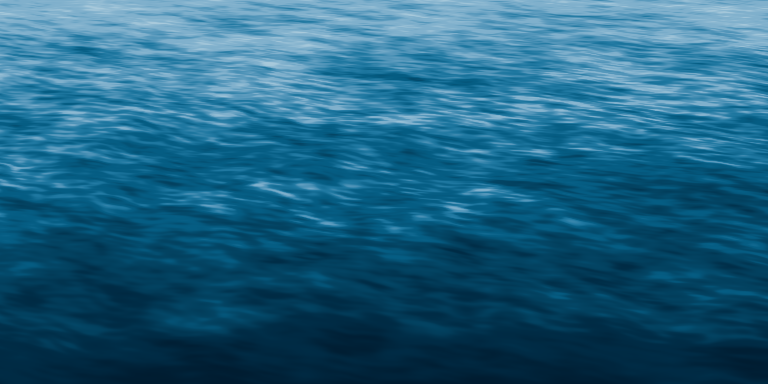
Write a WebGL 1 fragment shader that draws this texture.

```glsl
precision highp float;
// Open blue sea in perspective: dark, soft water near, pale rippled water far.
uniform vec2 u_resolution;

vec2 gradient(vec2 cell) {
  float h = fract(sin(dot(cell, vec2(127.1, 311.7))) * 43758.545);
  return vec2(cos(6.2832 * h), sin(6.2832 * h));
}

float gradientNoise(vec2 p) {
  vec2 i = floor(p), f = p - i;
  vec2 u = f * f * f * (f * (f * 6.0 - 15.0) + 10.0);
  vec2 e = vec2(1.0, 0.0);
  float low = mix(dot(gradient(i), f), dot(gradient(i + e), f - e), u.x);
  float high = mix(dot(gradient(i + e.yx), f - e.yx),
                   dot(gradient(i + 1.0), f - 1.0), u.x);
  return mix(low, high, u.y);
}

// Connected thin crest lines where the noise crosses zero, centred near 0
float ridge(vec2 p) {
  return 0.62 - smoothstep(0.0, 0.4, abs(gradientNoise(p)));
}

// Tone 0..1 from deep shadow to reflected sky
vec3 waterColor(float tone) {
  vec3 c = mix(vec3(0.0, 0.11, 0.19), vec3(0.0, 0.17, 0.27), smoothstep(-0.08, 0.13, tone));
  c = mix(c, vec3(0.01, 0.26, 0.38), smoothstep(0.12, 0.34, tone));
  c = mix(c, vec3(0.02, 0.365, 0.515), smoothstep(0.32, 0.54, tone));
  c = mix(c, vec3(0.12, 0.47, 0.63), smoothstep(0.54, 0.71, tone));
  c = mix(c, vec3(0.33, 0.59, 0.73), smoothstep(0.69, 0.85, tone));
  c = mix(c, vec3(0.50, 0.69, 0.80), smoothstep(0.83, 0.97, tone));
  return mix(c, vec3(0.66, 0.79, 0.86), smoothstep(0.97, 1.3, tone));
}

void main() {
  vec2 uv = gl_FragCoord.xy / u_resolution.y;
  float x = uv.x - 0.5 * u_resolution.x / u_resolution.y;
  float y = uv.y;

  // Project onto the water plane, with crests falling slightly to the right
  float depth = 1.0 / (1.7 - y);
  vec2 sea = vec2(x * depth, depth + 0.08 * x * depth);
  sea.y += 0.014 * gradientNoise(sea * vec2(3.5, 9.0) + 4.0);
  sea.y += 0.005 * gradientNoise(sea * vec2(9.0, 22.0) + 8.0);

  // Broad swell, then long thin waves in crossing directions
  float swell = gradientNoise(sea * vec2(1.8, 9.0) + 17.3)
              + 0.9 * gradientNoise(sea * vec2(4.0, 24.0) + 31.7);
  float waves = gradientNoise(vec2(sea.x * 6.0, sea.y * 48.0 + sea.x * 2.0) + 53.1)
              + 0.8 * gradientNoise(vec2(sea.x * 10.0, sea.y * 80.0 - sea.x * 3.0) + 71.9);
  float ripples = gradientNoise(vec2(sea.x * 14.0, sea.y * 125.0 + sea.x * 5.0) + 97.3)
                + 0.7 * gradientNoise(vec2(sea.x * 26.0, sea.y * 210.0 - sea.x * 4.0) + 13.7);
  float lines = ridge(vec2(sea.x * 6.0, sea.y * 42.0 + sea.x * 3.0) + 41.7)
              + 0.7 * ridge(vec2(sea.x * 10.0, sea.y * 70.0 - sea.x * 2.0) + 23.9);

  // Contrast grows away from the smooth foreground; far ripples blur together
  float rough = smoothstep(-0.3, 0.6, y);
  float fine = rough * (1.0 - 0.5 * smoothstep(0.65, 1.0, y));
  float tone = 0.02 + 0.94 * y - 0.03 * x;
  tone += 0.19 * swell * mix(0.8, 1.0, rough);
  tone += 0.19 * waves * mix(0.2, 1.0, rough);
  tone += 0.17 * ripples * fine;
  tone += 0.07 * lines * fine;

  // Thin sky glints along fine crests, gathered in patches
  float crest = smoothstep(0.0, 0.9, 0.5 * waves + ripples + 0.2 * lines);
  tone += 0.18 * crest * fine * smoothstep(-0.2, 0.5, swell);

  gl_FragColor = vec4(waterColor(tone), 1.0);
}
```
